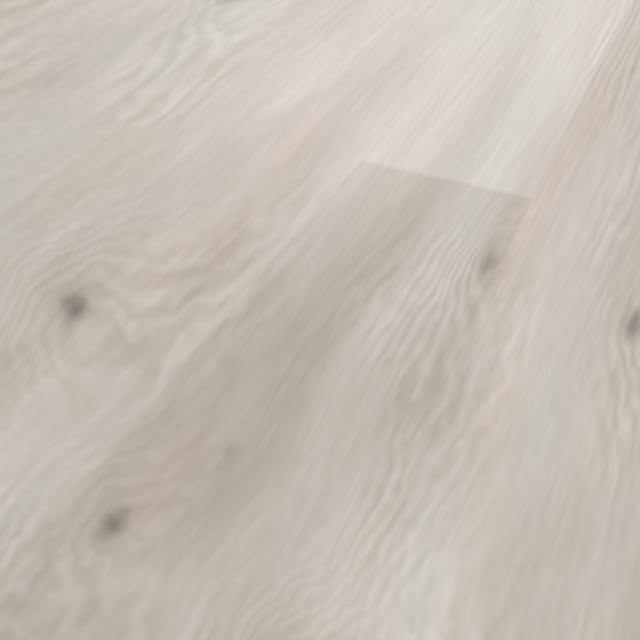
Reproduce this texture procedurally as a WebGL 2 fragment shader.

```glsl
#version 300 es
precision highp float;
// Pale washed oak flooring seen at an angle. Grain runs toward a vanishing
// point, so polar coordinates around it give the across / along grain axes.
// Stretched noise makes streaks, scattered knots bend the growth rings.

uniform vec2 u_resolution;
out vec4 fragColor;

float hash(vec2 p) {
    vec3 q = fract(p.xyx * 0.1031);
    q += dot(q, q.yzx + 33.33);
    return fract((q.x + q.y) * q.z);
}

float noise(vec2 p) {
    vec2 i = floor(p), f = fract(p);
    f = f * f * (3.0 - 2.0 * f);
    return mix(mix(hash(i), hash(i + vec2(1, 0)), f.x),
               mix(hash(i + vec2(0, 1)), hash(i + vec2(1, 1)), f.x), f.y);
}

float fbm(vec2 p) {
    float sum = 0.0, weight = 0.53;
    for (int i = 0; i < 4; i++) {
        sum += weight * noise(p);
        p = p * 2.03 + 17.3;
        weight *= 0.5;
    }
    return sum;
}

float boardTone(float row, float id) {
    return fract(0.8 + 0.55 * id + 0.75 * row);
}

// Tone along one row of boards, blended softly over the end joints
float rowTone(float row, float height) {
    float s = (height - 0.873) / 2.0 + 0.4 * row;
    float joint = floor(s + 0.5);
    return mix(boardTone(row, joint - 1.0), boardTone(row, joint),
               smoothstep(-0.0025, 0.0025, s - joint));
}

// Scattered knots: x is dark core, y is halo, z is the push on the rings
vec3 knots(vec2 grain) {
    vec2 cellSize = vec2(0.29, 0.34);
    vec2 cell = floor(grain / cellSize);
    float wobble = fbm(grain * 45.0) - 0.5;
    vec3 sum = vec3(0.0);
    for (int j = -1; j <= 1; j++) {
        for (int i = -1; i <= 1; i++) {
            vec2 id = cell + vec2(i, j);
            float present = step(0.4, hash(id + 41.7));
            vec2 jitter = vec2(hash(id + 3.1), hash(id + 8.6));
            vec2 d = grain - (id + 0.2 + 0.6 * jitter) * cellSize;
            float size = mix(0.007, 0.021, hash(id + 19.4));
            float r = length(d * vec2(1.0, 0.65)) / size + 0.9 * wobble;
            float strength = present * smoothstep(0.003, 0.021, size);
            sum += strength * vec3(exp(-r * r * 1.3), exp(-r * r * 0.22),
                                   exp(-r * r * 0.045));
        }
    }
    return sum;
}

void main() {
    vec2 uv = gl_FragCoord.xy / u_resolution;
    vec2 toVanish = vec2(1.3, 1.6) - uv;
    float angle = atan(toVanish.y, toVanish.x);
    vec2 grain = vec2(angle * 1.4, length(toVanish));

    // Boards and their seams
    float height = uv.y + 0.22 * uv.x;
    float x = (angle - 0.86) / 0.235;
    float seam = floor(x + 0.5);
    float tone = mix(rowTone(seam - 1.0, height), rowTone(seam, height),
                     smoothstep(-0.025, 0.025, x - seam));
    float seamLine = 1.0 - smoothstep(0.0, 0.025, abs(x - seam));

    // Broad streaks, clouds and a soft sheen
    vec2 bent = grain + 0.03 * vec2(noise(grain * 5.0) - 0.5, 0.0);
    float streak = fbm(bent * vec2(9.0, 1.7) + 4.0);
    float cloud = fbm(uv * 3.2 + 9.0);
    vec2 glow = uv - vec2(0.6, 1.0);
    float light = 0.44 + 0.65 * (tone - 0.5) + 0.95 * (streak - 0.5)
                + 0.5 * (cloud - 0.5) + 0.28 * exp(-8.0 * dot(glow, glow));
    light -= 0.07 * seamLine;

    // Growth rings, showing in patches and around knots
    vec3 knot = knots(bent);
    float field = bent.x * 34.0 + 4.5 * knot.z
                + 5.0 * fbm(bent * vec2(6.0, 3.0) + 21.0)
                + 0.5 * noise(bent * vec2(60.0, 30.0));
    float ring = sin(6.2832 * field);
    float patchMask = smoothstep(0.46, 0.7, noise(bent * vec2(7.0, 4.0) + 31.0));
    light += ring * (0.025 + 0.09 * patchMask + 0.1 * min(knot.z, 1.0));

    // Fine fibres and rippled pores
    float fibre = noise(bent * vec2(150.0, 16.0)) - 0.5;
    float ripple = noise(bent * vec2(105.0, 48.0) + 7.0) - 0.5;
    light += 0.16 * fibre + (0.08 + 0.14 * patchMask) * ripple;
    light -= 0.3 * knot.y;

    // Warm greige to pale cream, with faint pink and cool streaks
    vec3 color = mix(vec3(0.715, 0.675, 0.630), vec3(0.855, 0.832, 0.800), light);
    float tint = fbm(bent * vec2(11.0, 3.0) + 55.0) - 0.5;
    color += tint * vec3(0.045, -0.012, -0.01);
    color *= 1.0 - 0.25 * min(knot.x, 1.0);
    fragColor = vec4(clamp(color, 0.0, 1.0), 1.0);
}
```
